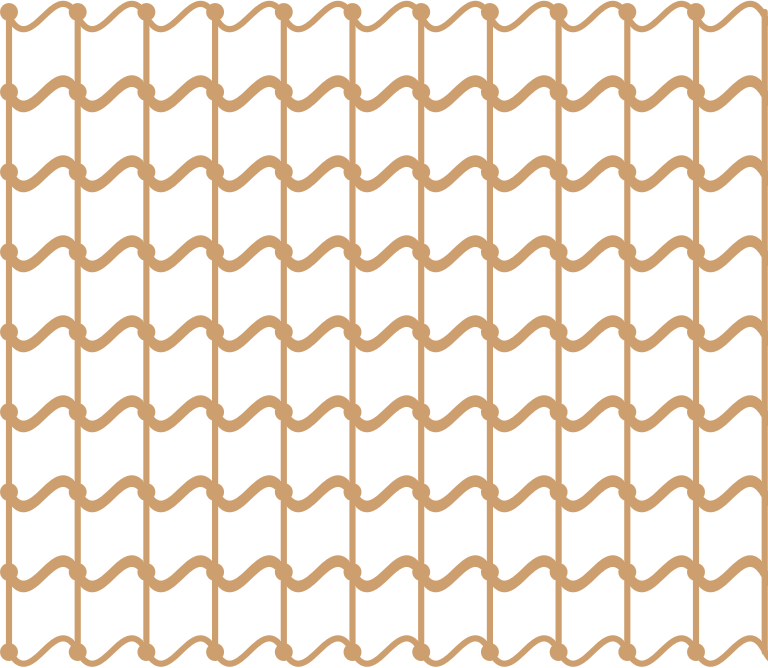
Write a Shadertoy shader that draws this pattern.

```glsl
// Tan rope net on white: straight uprights, wavy cross ropes and round knots.

// Height and slope of the rope curve, one period per cell.
vec2 ropeCurve(float x) {
    float t = fract(x);
    return 1.913 * vec2(t * (1.0 - t) * (1.0 - 2.0 * t), 1.0 - 6.0 * t + 6.0 * t * t);
}

// Distance to the band swept by the curve between two vertical offsets.
float waveDistance(vec2 p, float low, float high) {
    float x = p.x;
    for (int i = 0; i < 4; i++) {
        vec2 curve = ropeCurve(x);
        float gap = p.y - clamp(p.y, curve.x + low, curve.x + high);
        x += (p.x - x + curve.y * gap) / (1.0 + curve.y * curve.y);
    }
    float height = ropeCurve(x).x;
    return length(vec2(p.x - x, p.y - clamp(p.y, height + low, height + high)));
}

void mainImage(out vec4 fragColor, in vec2 fragCoord) {
    const float rowPitch = 1.1645;
    const float lastRow = 8.0;

    // One unit is a cell width; y runs down from the first row of knots.
    float pixel = 11.179 / iResolution.x;
    vec2 p = vec2(fragCoord.x, iResolution.y - fragCoord.y) * pixel - vec2(0.131, 0.175);
    float column = clamp(round(p.x), 0.0, 11.0);
    float row = clamp(round(p.y / rowPitch), 0.0, lastRow);
    vec2 local = p - vec2(column, row * rowPitch);

    // Uprights, ending at the outer rows.
    float upright = length(vec2(local.x, p.y - clamp(p.y, 0.0, lastRow * rowPitch))) - 0.045;

    // Cross ropes: single strand on the outer rows, doubled inside.
    float low = row < 0.5 ? 0.0655 : -0.0146;
    float high = row > lastRow - 0.5 ? -0.0146 : 0.0655;
    float wave = waveDistance(vec2(p.x, local.y), low, high) - 0.045;
    wave = max(wave, -p.x - 0.045);

    // Knots on every crossing but the right border.
    vec2 knotOffset = vec2(p.x - min(column, 10.0), local.y);
    float knot = length(knotOffset) - 0.13;

    float net = min(min(upright, wave), knot);
    float coverage = clamp(0.5 - net / pixel, 0.0, 1.0);
    fragColor = vec4(mix(vec3(1.0), vec3(0.804, 0.622, 0.432), coverage), 1.0);
}
```
